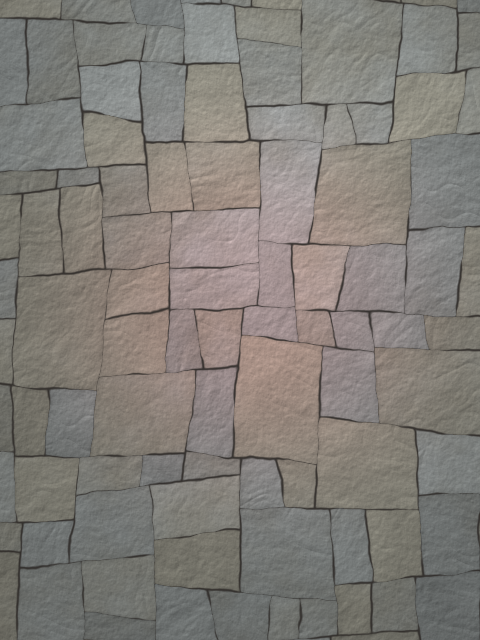
A Shadertoy shader for this texture:

```glsl
// A wall of rough-hewn sandstone blocks with thin, dark dry joints.
// Tilted lines through jittered lattice points form a pinwheel tiling, some blocks
// are cut again, and layered noise gives chiselled relief under a soft warm light.

const vec2 CELL = vec2(0.168, 0.145);

vec3 hash3(vec2 p) {
    vec3 q = fract(p.xyx * vec3(0.1031, 0.1030, 0.0973));
    q += dot(q, q.yxz + 33.33);
    return fract((q.xxy + q.yzz) * q.zyx);
}

float noise(vec2 p) {
    vec2 i = floor(p), f = fract(p);
    f = f * f * (3.0 - 2.0 * f);
    return mix(mix(hash3(i).x, hash3(i + vec2(1, 0)).x, f.x),
               mix(hash3(i + vec2(0, 1)).x, hash3(i + vec2(1, 1)).x, f.x), f.y);
}

float fbm(vec2 p) {
    float sum = 0.0, amp = 0.5;
    for (int i = 0; i < 4; i++) {
        sum += amp * noise(p);
        p = mat2(1.6, 1.2, -1.2, 1.6) * p + 7.3;
        amp *= 0.5;
    }
    return sum;
}

// Lattice point with jitter (xy) and the slope of the joint through it (z)
vec3 jointPoint(vec2 v) {
    vec3 h = hash3(v + 40.0) - 0.5;
    return vec3((v + 0.74 * h.xy) * CELL, h.z * 0.25);
}

float aboveJoint(vec2 p, vec3 j) { return dot(p - j.xy, normalize(vec2(-j.z, 1.0))); }
float rightOfJoint(vec2 p, vec3 j) { return dot(p - j.xy, normalize(vec2(1.0, j.z))); }

float smoothMin(float a, float b) {
    float k = 0.004, h = max(k - abs(a - b), 0.0) / k;
    return min(a, b) - h * h * k * 0.25;
}

// Distance to the nearest joint (x) and the block's identity (yz)
vec3 blocks(vec2 p) {
    float edge = -1.0;
    vec2 id = vec2(0), lo = vec2(0), hi = vec2(1);
    vec2 base = floor(p / CELL);
    for (int y = -1; y <= 1; y++)
    for (int x = -1; x <= 1; x++) {
        vec2 c = base + vec2(x, y);
        vec3 a = jointPoint(c), b = jointPoint(c + vec2(1, 0));
        vec3 d = jointPoint(c + vec2(0, 1)), e = jointPoint(c + vec2(1, 1));
        bool even = mod(c.x + c.y, 2.0) < 0.5;
        vec3 left = even ? d : a, right = even ? b : e;
        vec3 bottom = even ? a : b, top = even ? e : d;
        float inside = smoothMin(
            smoothMin(rightOfJoint(p, left), -rightOfJoint(p, right)),
            smoothMin(aboveJoint(p, bottom), -aboveJoint(p, top)));
        if (inside > edge) {
            edge = inside;
            id = c;
            lo = vec2(left.x, bottom.y);
            hi = vec2(right.x, top.y);
        }
    }
    // Cut the longer side of some blocks once more
    vec3 h = hash3(id + 91.0);
    vec2 size = hi - lo;
    if (h.x < 0.6 && max(size.x, size.y) > 0.14) {
        vec3 cut = vec3(mix(lo, hi, 0.34 + 0.32 * h.y), (h.z - 0.5) * 0.45);
        float side = size.x > size.y ? rightOfJoint(p, cut) : aboveJoint(p, cut);
        edge = smoothMin(edge, abs(side));
        id += side > 0.0 ? vec2(53, 17) : vec2(0);
    }
    return vec3(edge, id);
}

// Creased chisel strokes, broad lumps and sandy grit
float stoneHeight(vec2 p) {
    float crease = abs(noise(p * vec2(15.0, 44.0) + 2.0 * noise(p * 20.0)) - 0.5);
    return 0.45 * crease + 0.6 * fbm(p * vec2(20.0, 38.0)) + 0.36 * fbm(p * 120.0);
}

void mainImage(out vec4 fragColor, in vec2 fragCoord) {
    vec2 uv = fragCoord / iResolution.xy;
    vec2 p = fragCoord / iResolution.x;
    float pixel = 1.0 / iResolution.x;

    // Uneven block outlines
    vec2 wobble = vec2(fbm(p * 15.0), fbm(p * 15.0 + 31.0)) - 0.47;
    vec3 block = blocks(p + 0.017 * wobble);
    vec3 rnd = hash3(block.yz + 7.0);

    // Relief lit from the upper left, chiselled in a different direction per block
    float angle = (rnd.z - 0.5) * 2.6;
    mat2 turn = mat2(cos(angle), sin(angle), -sin(angle), cos(angle));
    vec2 q = p + rnd.xy * 5.0;
    float relief = stoneHeight(turn * q) - stoneHeight(turn * (q + vec2(-0.0018, 0.0026)));
    float stain = fbm(q * 10.0) - 0.47;

    // Block tint, from tan to cool grey
    vec3 tint = mix(vec3(1.03, 0.998, 0.945), vec3(0.985, 1.0, 1.025),
                    smoothstep(0.15, 0.85, rnd.x + 0.5 * stain));
    float tone = 0.945 + 0.12 * rnd.y + 0.18 * stain + 0.9 * relief;

    // Pool of light with a rosy centre
    vec2 away = (uv - vec2(0.56, 0.66)) / vec2(0.52, 0.46);
    float light = mix(0.405, 0.605, exp(-dot(away, away)));
    vec2 fromRose = (uv - vec2(0.52, 0.52)) / vec2(0.36, 0.25);
    float roseAmount = exp(-pow(dot(fromRose, fromRose), 1.4));
    vec3 rose = mix(vec3(0.992, 1.012, 0.98), vec3(1.095, 0.962, 0.94), roseAmount);
    vec3 color = light * tone * tint * rose;

    // Soft rim shade, then the hairline joint of varying width
    color *= 1.0 - 0.1 * exp(-max(block.x, 0.0) / 0.003);
    float width = mix(-0.0003, 0.0021, smoothstep(0.25, 0.75, noise(p * 21.0)));
    float joint = 1.0 - smoothstep(width - pixel, width + pixel, block.x);
    color = mix(color, vec3(0.18, 0.165, 0.155), 0.88 * joint);

    fragColor = vec4(color, 1.0);
}
```
